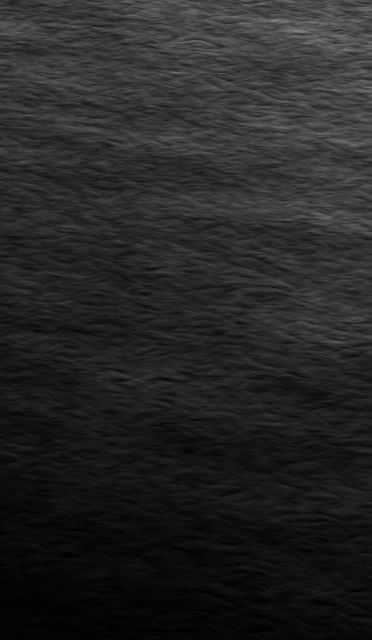
Reproduce this texture procedurally as a Shadertoy shader.

```glsl
// Dark rippled sea seen at a slant, fading from grey at the top to black below.
#define DARK 0.018         // grey at the lower edge
#define RISE 0.265         // grey gained toward the top
#define SIDE 0.090         // grey gained from left to right
#define PERSPECTIVE 0.45   // crowding of waves toward the top
#define SWELL_TILT 0.20    // downward slope of swells to the right
#define RIPPLE_TILT 0.10   // downward slope of ripples
#define SWELL_FREQ vec2(2.6, 11.0)
#define RIPPLE_FREQ vec2(16.0, 43.0)
#define SWELL_GAIN 0.62
#define RIPPLE_GAIN 0.80
#define CREST_GAIN 0.46

// Random gradient in -1..1 for a lattice cell
vec2 hashGradient(vec2 cell) {
    vec3 h = fract(vec3(cell.xyx) * vec3(0.1031, 0.1030, 0.0973));
    h += dot(h, h.yzx + 33.33);
    return 2.0 * fract((h.xx + h.yz) * h.zy) - 1.0;
}

// Gradient noise, about -0.7..0.7
float noise(vec2 p) {
    vec2 cell = floor(p), f = fract(p);
    vec2 u = f * f * f * (f * (f * 6.0 - 15.0) + 10.0);
    float a = dot(hashGradient(cell), f);
    float b = dot(hashGradient(cell + vec2(1, 0)), f - vec2(1, 0));
    float c = dot(hashGradient(cell + vec2(0, 1)), f - vec2(0, 1));
    float d = dot(hashGradient(cell + vec2(1, 1)), f - vec2(1, 1));
    return mix(mix(a, b, u.x), mix(c, d, u.x), u.y);
}

// Octaves of noise, each slightly sheared so crests cross
float layers(vec2 p, int count) {
    float sum = 0.0, gain = 0.62;
    for (int i = 0; i < count; i++) {
        sum += gain * noise(p);
        p = vec2(p.x * 1.8, p.y * 1.65 + p.x * 0.22) + vec2(17.3, 41.7);
        gain *= 0.66;
    }
    return sum;
}

// Wave height with a narrow rounded crease along each crest
float crest(vec2 p) {
    float n = noise(p);
    return -sqrt(n * n + 0.001);
}

// Slope of the crested waves: lit front, dark back
float crestSlope(vec2 p) {
    const float STEP = 0.13;
    float sum = 0.0, gain = 0.62;
    for (int i = 0; i < 3; i++) {
        sum += gain * (crest(p + vec2(0.0, STEP)) - crest(p)) / STEP;
        p = vec2(p.x * 1.6, p.y * 1.6 - p.x * 0.16) + vec2(9.1, 23.9);
        gain *= 0.78;
    }
    return sum;
}

void mainImage(out vec4 fragColor, in vec2 fragCoord) {
    vec2 uv = fragCoord / iResolution.xy;
    vec2 p = fragCoord / iResolution.y;

    // Water plane: waves get smaller toward the top
    float aspect = iResolution.x / iResolution.y;
    vec2 sea = vec2((p.x - 0.5 * aspect) * (1.0 + PERSPECTIVE * p.y),
                    p.y + PERSPECTIVE * p.y * p.y) + 3.0;

    // Long tilted swells
    vec2 swellPos = vec2(sea.x, sea.y + SWELL_TILT * sea.x);
    float swell = layers(swellPos * SWELL_FREQ, 3);

    // Short ripples, bent by the swell and a slow wobble
    vec2 ripplePos = vec2(sea.x, sea.y + RIPPLE_TILT * sea.x);
    ripplePos.y += 0.008 * swell + 0.007 * noise(sea * vec2(13.0, 24.0));
    float ripple = RIPPLE_GAIN * layers(ripplePos * RIPPLE_FREQ * 1.4, 3);
    ripple += CREST_GAIN * crestSlope(ripplePos * RIPPLE_FREQ);
    ripple *= 0.95 + 0.5 * swell;

    // Sky light over the water
    float light = DARK + RISE * pow(uv.y, 1.08) + SIDE * (uv.x - 0.5) * (0.4 + 0.6 * uv.y);
    light = max(light, 0.014);

    // Ripples keep some contrast in the dark lower part
    float reach = smoothstep(-0.1, 0.35, uv.y + 0.3 * uv.x);
    float grey = light * (1.0 + SWELL_GAIN * swell + 0.62 * ripple);
    grey += reach * (0.022 * swell + 0.040 * ripple);

    fragColor = vec4(vec3(clamp(grey, 0.0, 1.0)), 1.0);
}
```
